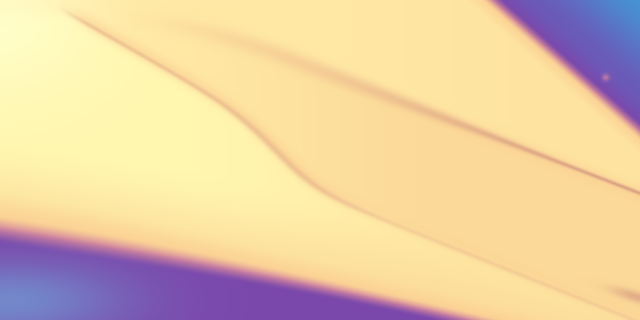
This background is drawn by a Shadertoy shader. Its source:

```glsl
// Soft cream sheet with two rosy creases between violet-blue corners.

// Colours
const vec3 LEMON      = vec3(1.00, 0.965, 0.69);
const vec3 PALE_LIGHT = vec3(1.00, 1.00, 0.80);
const vec3 CREAM      = vec3(1.00, 0.910, 0.645);
const vec3 PEACH      = vec3(0.985, 0.850, 0.595);
const vec3 APRICOT    = vec3(0.98, 0.80, 0.57);
const vec3 ROSE       = vec3(0.82, 0.52, 0.62);
const vec3 CREASE     = vec3(0.80, 0.54, 0.48);
const vec3 VIOLET     = vec3(0.48, 0.28, 0.67);
const vec3 INDIGO     = vec3(0.42, 0.35, 0.72);
const vec3 PERIWINKLE = vec3(0.45, 0.53, 0.79);
const vec3 SKY        = vec3(0.27, 0.58, 0.83);

// Layout: x runs from 0 to 2, y from 0 to 1
const float BOTTOM_BLUR_LEFT  = 0.040;
const float BOTTOM_BLUR_RIGHT = 0.024;
const float CORNER_BLUR       = 0.020;
const float BEND_X            = 0.87;
const vec2  SPECK             = vec2(1.893, 0.758);
const vec2  SMUDGE            = vec2(1.99, 0.072);

float bell(float d, float width) {
    float t = d / width;
    return exp(-t * t);
}

// Heights of the sheet's lower edge and of the two creases
float lowerEdge(float x) {
    return 0.288 - 0.155 * x - 0.027 * x * x;
}

float mainCrease(float x) {
    float left = 0.78 - x;
    float lift = 0.085 * (left + sqrt(left * left + 0.003));
    return 0.522 - 0.40 * (x - BEND_X) - 0.078 * tanh((x - BEND_X) / 0.13) + lift;
}

float upperCrease(float x) {
    float left = max(0.9 - x, 0.0);
    return 0.396 + 0.385 * (2.0 - x) - 0.28 * left * left;
}

// Blend from sheet to corner colour through a rosy fringe
vec3 overlay(vec3 sheet, vec3 corner, float depth, float blur) {
    vec3 col = mix(sheet, APRICOT, 0.75 * smoothstep(-3.0 * blur, -0.3 * blur, depth));
    col = mix(col, ROSE, smoothstep(-blur, 0.35 * blur, depth));
    return mix(col, corner, smoothstep(-0.25 * blur, 1.25 * blur, depth));
}

void mainImage(out vec4 fragColor, in vec2 fragCoord) {
    vec2 p = fragCoord / iResolution.xy * vec2(2.0, 1.0);

    // Signed distances, positive above each curve
    float slope = (mainCrease(p.x + 0.01) - mainCrease(p.x - 0.01)) / 0.02;
    float dMain = (p.y - mainCrease(p.x)) / sqrt(1.0 + slope * slope);
    float dUpper = (p.y - upperCrease(p.x)) * 0.93;
    float dLower = (p.y - lowerEdge(p.x)) * 0.98;
    float dCorner = (p.y - 1.0 + 0.89 * (p.x - 1.536)) * 0.747;

    // Sheet: lemon below the main crease, peach between, cream above
    vec3 lit = mix(LEMON, CREAM, smoothstep(0.5, 1.5, p.x));
    lit = mix(lit, PEACH, 0.8 * smoothstep(0.28, 0.0, dLower));
    vec3 fold = mix(CREAM, PEACH, smoothstep(0.4, 1.5, p.x));
    vec3 back = mix(CREAM, PEACH, 0.35 * smoothstep(0.8, 1.8, p.x));
    vec3 col = mix(lit, fold, smoothstep(-0.025, 0.025, dMain));
    float upperWidth = mix(0.035, 0.006, smoothstep(0.5, 1.9, p.x));
    col = mix(col, back, smoothstep(-upperWidth, upperWidth, dUpper));
    float glow = bell(length((p - vec2(0.0, 0.93)) * vec2(1.0, 1.3)), 0.28);
    col = mix(col, PALE_LIGHT, 0.85 * glow);

    // Main crease: fine line and halo, fading toward both ends
    float start = smoothstep(0.17, 0.30, p.x);
    float fade = mix(1.0, 0.42, smoothstep(0.9, 1.25, p.x));
    float fullness = bell(p.x - BEND_X, 0.2);
    float lineWidth = 0.0065 + 0.004 * fullness;
    col = mix(col, CREASE, 0.50 * start * fade * bell(dMain, lineWidth));
    col = mix(col, APRICOT, 0.50 * start * fade * bell(dMain - 0.006, 0.022));

    // Upper crease sharpens toward the right
    float sharp = smoothstep(0.8, 2.0, p.x);
    float visible = smoothstep(0.3, 1.0, p.x);
    col = mix(col, APRICOT, 0.45 * visible * bell(dUpper, 0.022));
    col = mix(col, CREASE, mix(0.12, 0.68, sharp) * visible * bell(dUpper, upperWidth));

    // Warm smudge at the lower right
    vec2 s = p - SMUDGE;
    s.y += 0.28 * s.x;
    col = mix(col, CREASE, 0.55 * bell(length(s * vec2(0.22, 1.0)), 0.018));

    // Lower band, bluer toward the left corner
    float patchBlue = bell(length((p - vec2(0.03, 0.06)) * vec2(0.42, 1.25)), 0.155);
    vec3 band = mix(VIOLET, PERIWINKLE, patchBlue);
    float blur = mix(BOTTOM_BLUR_LEFT, BOTTOM_BLUR_RIGHT, smoothstep(0.0, 1.4, p.x));
    col = overlay(col, band, -dLower, blur);

    // Upper right corner, shading from indigo to sky
    vec3 corner = mix(VIOLET, INDIGO, smoothstep(0.0, 0.09, dCorner));
    corner = mix(corner, SKY, smoothstep(0.07, 0.33, dCorner));
    col = overlay(col, corner, dCorner, CORNER_BLUR);
    col = mix(col, ROSE, 0.75 * bell(length(p - SPECK), 0.011));

    fragColor = vec4(col, 1.0);
}
```
